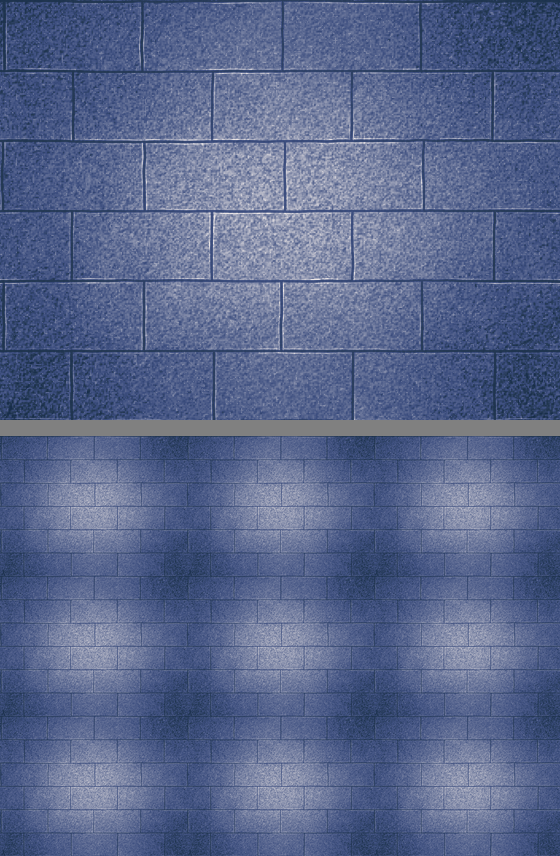
Top, the tile; bottom, the same tile 3 across and 3 down.
Write a WebGL 1 fragment shader that draws this texture.

```glsl
precision highp float;
// Blue painted block wall in running bond: 4 blocks across, 6 courses down.
// Grooves are distances to the nearest joint, with slight wobble and glossy rims;
// wrapping noise gives the rough paint, and a periodic glow lights the centre.
uniform vec2 u_resolution;

const float PI = 3.14159265;
const vec2 WALL = vec2(4.0, 3.0); // wall size, in block lengths

float hash(vec2 p) {
  vec3 q = fract(p.xyx * vec3(0.1031, 0.1030, 0.0973));
  q += dot(q, q.yzx + 33.33);
  return fract((q.x + q.y) * q.z);
}

// Value noise with a whole number of cells per block length, so it wraps
float noise(vec2 uv, float cells, float seed) {
  vec2 period = WALL * cells;
  vec2 p = uv * period;
  vec2 i = floor(p);
  vec2 f = fract(p);
  f = f * f * (3.0 - 2.0 * f);
  vec2 a = mod(i, period) + seed;
  vec2 b = mod(i + 1.0, period) + seed;
  return mix(mix(hash(a), hash(vec2(b.x, a.y)), f.x),
             mix(hash(vec2(a.x, b.y)), hash(b), f.x), f.y);
}

// Soft line around d = 0
float line(float d, float halfWidth, float blur) {
  return 1.0 - smoothstep(halfWidth - blur, halfWidth + blur, abs(d));
}

// Glossy paint along either side of a groove, broken up by noise
float rim(float d, vec2 uv, float seed, float blur) {
  float below = smoothstep(0.3, 0.9, noise(uv, 3.0, seed));
  float above = smoothstep(0.3, 0.9, noise(uv, 3.0, seed + 19.0));
  float gloss = 0.45 + 0.9 * noise(uv, 30.0, seed + 7.0);
  return gloss * max(below * line(d + 0.015, 0.004, blur),
                     above * line(d - 0.015, 0.004, blur));
}

// Paint shade: navy through slate blue to pale lavender
vec3 paint(float tone) {
  float shade = 1.0 - smoothstep(0.12, 0.25, tone);
  return vec3(tone, 0.10 + 0.87 * tone, 0.36 + 0.59 * tone - 0.12 * shade);
}

void main() {
  vec2 uv = gl_FragCoord.xy / u_resolution;
  float blur = max(0.003, 0.6 * WALL.x / u_resolution.x);

  // Courses, with nearly straight bed joints
  float y = uv.y * 6.0 + 0.02 + 0.03 * (noise(uv, 1.0, 3.0) - 0.5)
          + 0.010 * (noise(uv, 9.0, 5.0) - 0.5);
  float course = mod(floor(y), 6.0);
  float bed = (y - floor(y + 0.5)) * 0.5;

  // Even courses shift by half a block; each upright joint is a little off
  float x = uv.x * 4.0 - 0.02 + 0.5 * mod(course + 1.0, 2.0);
  float joint = floor(x + 0.5);
  float jitter = 0.03 * (hash(vec2(mod(joint, 4.0), course) + 61.0) - 0.5);
  float upright = x - joint - jitter + 0.008 * (noise(uv, 9.0, 9.0) - 0.5);
  float block = mod(joint - step(upright, 0.0), 4.0);

  // Lamp glow, equal on opposite edges
  vec2 glow = sin(PI * uv);
  glow *= glow;
  float centre = glow.x * glow.y;
  float light = 0.19 + 0.15 * glow.x + 0.08 * glow.y + 0.15 * centre;

  // Rough paint: fine embossed grain with small pits and sparkles
  vec2 toLamp = vec2(-0.0012, 0.0018);
  float grain = 0.27 * (noise(uv, 88.0, 1.0) - 0.5)
              + 0.20 * (noise(uv, 62.0, 2.0) - noise(uv + toLamp, 62.0, 2.0))
              + 0.10 * (noise(uv, 45.0, 4.0) - 0.5);
  float sparkle = smoothstep(0.76, 0.98, noise(uv, 76.0, 13.0));
  float tone = light + grain * (0.58 + 0.65 * centre) + 0.14 * sparkle;
  tone += 0.03 * (hash(vec2(block, course) + 23.0) - 0.5);
  tone += 0.04 * (noise(uv, 4.0, 6.0) - 0.5);

  // Dark narrow grooves, then their glossy rims
  float groove = max(line(bed, 0.0085, blur), line(upright, 0.0085, blur));
  tone = mix(tone, 0.06 + 0.26 * light, 0.9 * groove);
  float shine = max(rim(bed, uv, 31.0, blur), rim(upright, uv, 47.0, blur));
  tone += shine * (0.20 + 0.32 * light) * (1.0 - 0.8 * groove);

  gl_FragColor = vec4(paint(clamp(tone, 0.09, 0.92)), 1.0);
}
```
